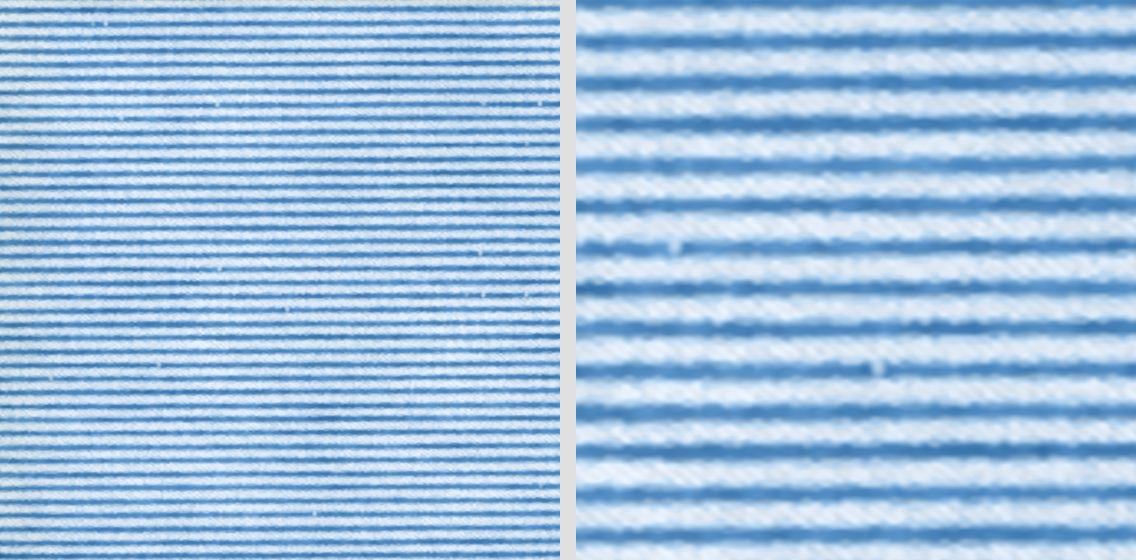
Left, the full canvas; right, a detail of the centre.
Write a WebGL 2 fragment shader that draws this texture.

```glsl
#version 300 es
precision highp float;

uniform vec2 u_resolution;
out vec4 fragColor;

float hash(vec2 p) {
    return fract(sin(dot(p, vec2(127.1, 311.7))) * 43758.5453);
}

float noise(vec2 p) {
    vec2 i = floor(p), f = fract(p);
    f = f * f * (3.0 - 2.0 * f);
    return mix(mix(hash(i), hash(i + vec2(1, 0)), f.x),
               mix(hash(i + vec2(0, 1)), hash(i + vec2(1, 1)), f.x), f.y);
}

// Rare pale flecks where the white thread breaks through a stripe
float flecks(vec2 uv, float row, float offset) {
    float x = uv.x * 40.0;
    vec2 cell = vec2(floor(x), row);
    float present = step(0.992, hash(cell + 7.3));
    vec2 d = vec2(fract(x) - 0.3 - 0.4 * hash(cell + 2.9), offset - 0.08);
    float strength = 0.35 + 0.5 * hash(cell + 5.1);
    return present * strength * (1.0 - smoothstep(0.02, 0.3, length(d * vec2(1.1, 0.8))));
}

void main() {
    vec2 uv = gl_FragCoord.xy / u_resolution;

    // 41 stripes, rising slightly to the right
    float s = (uv.y - 0.0052 - 0.004 * uv.x) * 41.0;
    s += 0.06 * (noise(uv * vec2(9.0, 41.0)) - 0.5);
    float row = round(s);
    float offset = s - row + 0.06 * (hash(vec2(row, 3.0)) - 0.5);

    // Ragged edges along each thread, thicker in some stretches
    float ragged = noise(vec2(uv.x * 170.0, row * 5.7 + offset * 6.0)) - 0.5;
    float swell = noise(vec2(uv.x * 7.0, row * 4.3)) - 0.5;
    float edge = abs(offset) + 0.1 * ragged + 0.05 * swell;
    float ground = smoothstep(0.03, 0.34, edge);

    // White cloth with a broken twill grain
    float twill = sin(6.2832 * (uv.x * 95.0 + uv.y * 123.0)) * noise(uv * 45.0);
    float grain = noise(uv * 190.0) - 0.5;
    float patches = noise(uv * 5.0) + noise(uv * 16.0 + 9.0) - 1.0;
    vec3 white = mix(vec3(0.76, 0.865, 0.96), vec3(0.855, 0.9, 0.95),
                     smoothstep(0.28, 0.43, edge + 0.12 * grain));
    white += 0.018 * twill + 0.06 * grain;

    // Blue thread with uneven dye and a greyer underside
    float dye = noise(vec2(uv.x * 75.0, row * 3.1)) - 0.5;
    float fade = noise(vec2(uv.x * 5.0, row * 7.7)) - 0.5;
    vec3 blue = vec3(0.29, 0.525, 0.745) + 0.1 * dye + 0.07 * fade + 0.04 * grain;
    float underside = smoothstep(0.02, -0.2, offset);
    blue = mix(blue, vec3(0.41, 0.56, 0.69), 0.8 * underside * noise(uv * 60.0 + 4.0));

    vec3 color = mix(blue, white, ground);
    color += patches * vec3(0.045, 0.035, 0.025);
    color = mix(color, vec3(0.83, 0.91, 0.97), flecks(uv, row, offset));

    // Faint warm ageing at the left and top edges
    float age = max(smoothstep(0.15, 0.0, uv.x) * 0.7, smoothstep(0.975, 1.0, uv.y));
    color *= mix(vec3(1.0), vec3(0.985, 0.975, 0.94), age);

    fragColor = vec4(clamp(color, 0.0, 1.0), 1.0);
}
```
